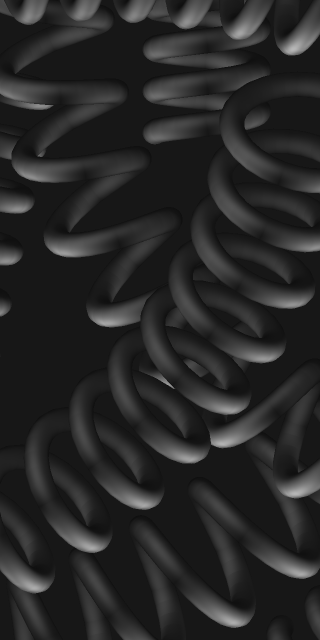
A Shadertoy shader for this background:

```glsl
// Dark glossy coil springs crossing a near-black ground, lit from below.
// Each spring is a helix on a bending axis, walked as short 3D capsules met by
// a straight view ray; the nearest hit is shaded with the true tube normal.

#define TUBE 0.0195      // tube radius, in canvas heights
#define PIECES 24        // tube pieces per turn
#define GROUND 0.09      // background grey
#define BODY 0.085       // unlit tube grey
#define SHEEN 0.13       // band from above on the front strokes
#define REARGLOW 0.27    // band on the rear strokes
#define FILL 0.17        // soft light on the bends
#define UNDERGLOW 0.38   // light from below on the bends
#define GLOSS 0.18       // tight highlight on the bends
#define SAMPLES 2        // samples per pixel side

const float TAU = 6.2831853;

struct Hit { float depth; float grey; };

// One spring: its axis is start + pace * t + curl * t * t, t counted in turns.
struct Spring {
    vec2 start, pace, curl;
    float radius, tilt, depth;
};

vec2 axisAt(Spring s, float t) {
    return s.start + (s.pace + s.curl * t) * t;
}

// Centre line: side to side across the axis, tilted along it, z to the viewer.
vec3 wireAt(Spring s, float t) {
    vec2 along = normalize(s.pace + 2.0 * s.curl * t);
    vec2 across = vec2(-along.y, along.x);
    float c = cos(TAU * t), d = sin(TAU * t);
    vec2 spot = axisAt(s, t) + s.radius * (s.tilt * d * along - c * across);
    return vec3(spot, s.depth + abs(s.radius) * d);
}

// View ray against a capsule: x is the hit height, y the place along it (0 to 1);
// a miss gives a very low height.
vec2 hitCapsule(vec2 p, vec3 a, vec3 b) {
    vec3 ab = b - a;
    vec2 ap = p - a.xy;
    float len2 = dot(ab, ab), flat2 = max(dot(ab.xy, ab.xy), 1e-9);
    float reach = dot(ab.xy, ap);
    float side = ab.x * ap.y - ab.y * ap.x;
    float room = TUBE * TUBE - side * side / flat2;
    if (room < 0.0) return vec2(-100.0, 0.0);
    float z = (reach * ab.z + sqrt(room * len2 * flat2)) / flat2;
    float h = (reach + z * ab.z) / len2;
    if (h < 0.0 || h > 1.0) {
        // Rounded joint
        h = clamp(h, 0.0, 1.0);
        vec2 off = ap - ab.xy * h;
        room = TUBE * TUBE - dot(off, off);
        if (room < 0.0) return vec2(-100.0, 0.0);
        z = ab.z * h + sqrt(room);
    }
    return vec2(a.z + z, h);
}

// low is 1 on the underside of a coil and 0 on its upper side.
float tubeGrey(vec3 n, float t, float low) {
    float bend = abs(cos(TAU * t));
    float rear = smoothstep(0.2, -0.5, sin(TAU * t));
    // Two lamps, mirrored left and right
    vec3 m = vec3(sqrt(n.x * n.x + 0.03), n.yz);
    float below = max(dot(m, normalize(vec3(0.45, -0.7, 0.5))), 0.0);
    float above = max(dot(n, normalize(vec3(-0.25, 0.3, 0.9))), 0.0);
    float facing = max(dot(n, normalize(vec3(-0.15, -0.3, 0.9))), 0.0);
    float grey = BODY + SHEEN * (1.0 - rear) * pow(above, 7.0);
    grey += REARGLOW * rear * mix(0.4, 1.0, low) * pow(facing, 4.0);
    grey += FILL * bend * facing * (1.0 - 0.6 * rear);
    grey += UNDERGLOW * bend * low * pow(below, 1.7);
    grey += GLOSS * bend * bend * low * pow(below, 10.0);
    return grey * mix(0.7, 1.0, smoothstep(0.0, 0.5, n.z));
}

void addSpring(inout Hit hit, vec2 p, Spring s, float first, int turns) {
    float size = abs(s.radius), stride = 1.0 / float(PIECES);
    for (int k = 0; k < turns; k++) {
        float t0 = first + float(k);
        // Skip turns that cannot reach this point
        float reach = size + TUBE + 0.6 * distance(axisAt(s, t0), axisAt(s, t0 + 1.0));
        if (distance(p, axisAt(s, t0 + 0.5)) > reach) continue;
        vec3 a = wireAt(s, t0);
        for (int i = 0; i < PIECES; i++) {
            float t = t0 + float(i) * stride;
            vec3 b = wireAt(s, t + stride);
            vec2 met = hitCapsule(p, a, b);
            if (met.x > hit.depth) {
                // Slide to the closest point of the true curve for a smooth normal
                vec3 spot = vec3(p, met.x);
                float tc = t + met.y * stride;
                vec3 w = wireAt(s, tc);
                vec3 nudge = wireAt(s, tc + 0.004) - w;
                tc += 0.004 * clamp(dot(spot - w, nudge) / dot(nudge, nudge), -5.0, 5.0);
                w = wireAt(s, tc);
                float low = smoothstep(-0.5, 0.5, (axisAt(s, tc).y - w.y) / size);
                low *= 1.0 - 0.5 * smoothstep(0.92, 1.0, p.y);
                hit = Hit(met.x, tubeGrey(normalize(spot - w), tc, low));
            }
            a = b;
        }
    }
}

float scene(vec2 p) {
    Hit h = Hit(-10.0, GROUND);
    vec2 o = vec2(0.0);
    // Large round coil, then two open zigzags
    addSpring(h, p, Spring(vec2(0.454, 0.798), vec2(-0.0156, -0.0898), vec2(-0.0043, 0.0019), 0.093, 0.52, 0.4), -0.5, 10);
    addSpring(h, p, Spring(vec2(0.086, 0.896), vec2(0.0243, -0.125), vec2(0.0074, 0.0047), 0.085, 0.12, 0.0), -1.5, 9);
    addSpring(h, p, Spring(vec2(0.059, -0.003), vec2(0.109, 0.0345), vec2(-0.0018, 0.0062), -0.098, 0.12, -0.3), -1.0, 6);
    // Upright coil, then coils cut by the left, top and lower right edges
    addSpring(h, p, Spring(vec2(0.323, 0.794), vec2(0.0, 0.065), o, -0.081, 0.05, -0.6), 0.0, 4);
    addSpring(h, p, Spring(vec2(-0.016, 0.827), vec2(-0.018, -0.081), o, 0.08, 0.3, -0.3), -1.0, 6);
    addSpring(h, p, Spring(vec2(0.215, 1.076), vec2(0.09, -0.0065), vec2(0.0, -0.004), 0.093, 0.1, 0.8), -3.0, 8);
    addSpring(h, p, Spring(vec2(0.488, -0.042), vec2(0.059, 0.046), o, -0.078, 0.5, 0.3), 0.0, 3);
    return h.grey;
}

void mainImage(out vec4 fragColor, in vec2 fragCoord) {
    float grey = 0.0;
    for (int i = 0; i < SAMPLES * SAMPLES; i++) {
        vec2 cell = (vec2(i % SAMPLES, i / SAMPLES) + 0.5) / float(SAMPLES) - 0.5;
        grey += scene((fragCoord + cell) / iResolution.y);
    }
    fragColor = vec4(vec3(grey / float(SAMPLES * SAMPLES)), 1.0);
}
```
